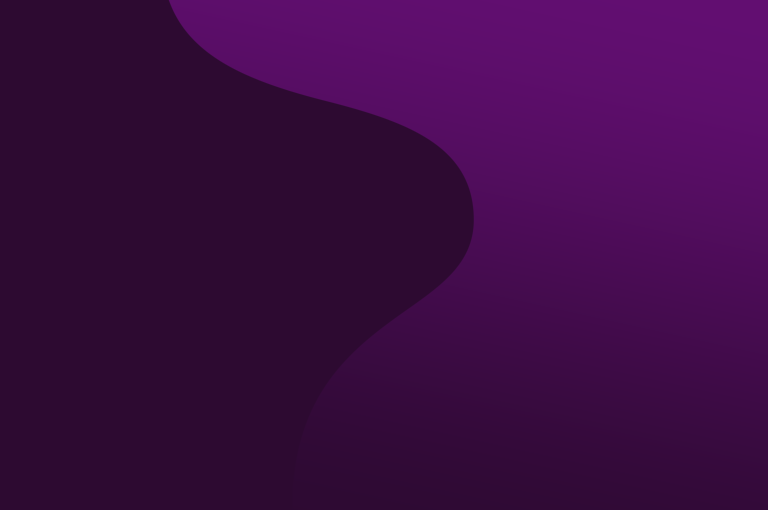
Reproduce this background procedurally as a Shadertoy shader.

```glsl
// Flat dark plum wave on the left over a tilted violet gradient.

#define WAVE_COLOR   vec3(0.177, 0.040, 0.194)
#define GLOW_COLOR   vec3(0.385, 0.055, 0.445)
#define SHADE_COLOR  vec3(0.177, 0.038, 0.196)
#define GLOW_START  -0.176
#define GLOW_END     1.098
#define GLOW_TILT    0.22
#define SOLVE_STEPS  18

vec2 bezier(vec2 a, vec2 b, vec2 c, vec2 d, float t) {
    float s = 1.0 - t;
    return s * s * s * a + 3.0 * s * s * t * b + 3.0 * s * t * t * c + t * t * t * d;
}

vec2 bezierTangent(vec2 a, vec2 b, vec2 c, vec2 d, float t) {
    float s = 1.0 - t;
    return 3.0 * (s * s * (b - a) + 2.0 * s * t * (c - b) + t * t * (d - c));
}

// Signed distance estimate to a curve that falls steadily; positive on its right
float curveSide(vec2 p, vec2 a, vec2 b, vec2 c, vec2 d) {
    float low = 0.0, high = 1.0;
    for (int i = 0; i < SOLVE_STEPS; i++) {
        float mid = 0.5 * (low + high);
        if (bezier(a, b, c, d, mid).y > p.y) low = mid;
        else high = mid;
    }
    float t = 0.5 * (low + high);
    vec2 tangent = normalize(bezierTangent(a, b, c, d, t));
    return (p.x - bezier(a, b, c, d, t).x) * abs(tangent.y);
}

// The wave edge: four joined curves from top to bottom
float waveSide(vec2 p) {
    vec2 top = vec2(0.331, 1.0);
    vec2 shoulder = vec2(0.631, 0.804);
    vec2 crest = vec2(0.929, 0.569);
    vec2 waist = vec2(0.765, 0.369);
    vec2 foot = vec2(0.573, 0.0);
    if (p.y > shoulder.y) return curveSide(p, top, vec2(0.369, 0.892), vec2(0.480, 0.843), shoulder);
    if (p.y > crest.y) return curveSide(p, shoulder, vec2(0.794, 0.763), vec2(0.929, 0.716), crest);
    if (p.y > waist.y) return curveSide(p, crest, vec2(0.929, 0.471), vec2(0.843, 0.427), waist);
    return curveSide(p, waist, vec2(0.657, 0.290), vec2(0.573, 0.196), foot);
}

void mainImage(out vec4 fragColor, in vec2 fragCoord) {
    // Height is one unit, origin at the lower left
    vec2 p = fragCoord / iResolution.y;
    float pixel = 1.0 / iResolution.y;

    // Tilted gradient, brightest at the upper right
    float depth = 1.0 - p.y - GLOW_TILT * (p.x - 0.753);
    vec3 color = mix(GLOW_COLOR, SHADE_COLOR, smoothstep(GLOW_START, GLOW_END, depth));

    // Dark wave with a smoothed edge
    float outside = smoothstep(-0.75 * pixel, 0.75 * pixel, waveSide(p));
    color = mix(WAVE_COLOR, color, outside);

    fragColor = vec4(color, 1.0);
}
```
